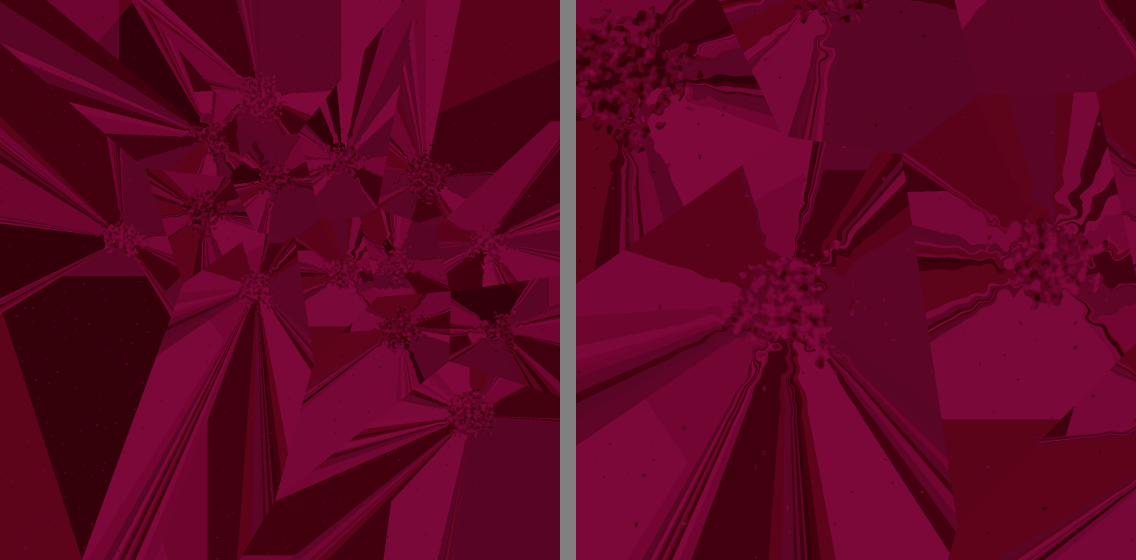
Left, the full canvas; right, a detail of the centre.
Give the GLSL for this background, as a Shadertoy shader.

```glsl
// Crimson facets and thin rays fanning out from scattered, speckled hubs.

const float TAU = 6.2831853;
const float GOLDEN = 0.618034;

float hash(vec2 p) {
    vec3 q = fract(p.xyx * vec3(0.1031, 0.1030, 0.0973));
    q += dot(q, q.yzx + 33.33);
    return fract((q.x + q.y) * q.z);
}

vec2 gradient(vec2 cell) {
    float a = TAU * hash(cell);
    return vec2(cos(a), sin(a));
}

float gradientNoise(vec2 p) {
    vec2 i = floor(p), f = p - i;
    vec2 u = f * f * (3.0 - 2.0 * f);
    vec2 e = vec2(1, 0);
    return mix(mix(dot(gradient(i), f), dot(gradient(i + e), f - e), u.x),
               mix(dot(gradient(i + e.yx), f - e.yx), dot(gradient(i + 1.0), f - 1.0), u.x), u.y);
}

// Flat shades from near black to magenta; the thresholds set their shares
vec3 shade(float tone) {
    vec3 c = vec3(0.20, 0.00, 0.04);
    c = tone > 0.06 ? vec3(0.26, 0.00, 0.06) : c;
    c = tone > 0.25 ? vec3(0.36, 0.01, 0.10) : c;
    c = tone > 0.38 ? vec3(0.36, 0.02, 0.15) : c;
    c = tone > 0.62 ? vec3(0.44, 0.02, 0.19) : c;
    c = tone > 0.82 ? vec3(0.48, 0.03, 0.22) : c;
    return c;
}

// Hubs lie in a loose band falling from upper left to lower right
vec2 hubPosition(float i) {
    float along = (i + 0.5) / 14.0;
    float across = fract(i * GOLDEN) - 0.5;
    vec2 jitter = vec2(hash(vec2(i, 3.0)), hash(vec2(i, 8.0))) - 0.5;
    return mix(vec2(0.27, 0.78), vec2(0.94, 0.43), along)
         + across * vec2(0.12, 0.34) + 0.07 * jitter;
}

vec3 facets(vec2 p) {
    // Nearest hub
    float nearest = 1e5, hub = 0.0;
    vec2 q = p;
    for (float i = 0.0; i < 14.0; i++) {
        vec2 d = p - hubPosition(i);
        if (dot(d, d) < nearest) {
            nearest = dot(d, d);
            hub = i;
            q = d;
        }
    }
    float r = sqrt(nearest);

    // Ragged distortion close to the hub
    vec2 wobble = vec2(gradientNoise(p * 110.0), gradientNoise(p * 110.0 + 37.0));
    q += 0.03 * wobble * exp(-r * r / 0.0014);

    // Uneven wedges around the hub
    float turn = atan(q.y, q.x) / TAU + 0.5;
    float u = 7.0 * turn + 0.45 * sin(2.0 * TAU * turn + TAU * hash(vec2(hub, 5.0)));
    float wedge = mod(floor(u), 7.0);
    float ray = mod(floor(u + 0.5), 7.0);
    float side = step(0.5, fract(u));
    float offRay = abs(fract(u + 0.5) - 0.5);
    float tone = GOLDEN * (wedge + 7.0 * hub);

    // Straight cuts across each wedge, the second one upright or level
    for (float k = 0.0; k < 2.0; k++) {
        vec2 id = vec2(wedge + 11.0 * k, hub + 20.0);
        float a = hash(id);
        a = TAU * (k > 0.5 ? floor(a * 4.0) / 4.0 : a);
        float reach = mix(0.04, 0.3, hash(id + 40.0));
        tone += (0.23 + 0.2 * k) * step(reach, dot(q, vec2(cos(a), sin(a))));
    }
    tone = fract(tone);

    // Strips that narrow towards each ray
    float spread = hash(vec2(ray + 50.0, hub));
    float width = mix(0.04, 0.34, spread * spread);
    float level = 0.0;
    if (offRay < width) {
        level = 1.0 + min(floor(-1.3 * log2(max(offRay, 1e-4) / width)), 4.0);
        tone = hash(vec2(2.0 * ray + side + 60.0, 9.0 * hub + level));
    }

    // Speckled core
    float core = mix(0.024, 0.046, hash(vec2(hub, 70.0)));
    float edge = r + 0.03 * gradientNoise(p * 45.0) + 0.016 * gradientNoise(p * 130.0);
    float grain = gradientNoise(p * 150.0 + 9.0) + 0.6 * gradientNoise(p * 310.0);
    float cover = smoothstep(core * 1.2, core * 0.4, edge);
    if (cover > 0.45 + 0.9 * gradientNoise(p * 210.0 + 21.0))
        tone = clamp(mix(0.3, 0.72, hash(vec2(hub, 80.0))) + 0.95 * grain, 0.0, 1.0);

    // Slight variation from one facet to the next
    float tint = hash(vec2(wedge + 7.0 * level, hub + 90.0));
    return shade(tone) * (0.96 + 0.08 * tint);
}

void mainImage(out vec4 fragColor, in vec2 fragCoord) {
    // Average a 3 by 3 grid of samples for smooth edges
    vec3 sum = vec3(0);
    for (int i = 0; i < 9; i++) {
        vec2 offset = (vec2(i % 3, i / 3) - 1.0) / 3.0;
        vec2 centered = fragCoord + offset - 0.5 * iResolution.xy;
        sum += facets(centered / min(iResolution.x, iResolution.y) + 0.5);
    }
    fragColor = vec4(sum / 9.0, 1.0);
}
```
